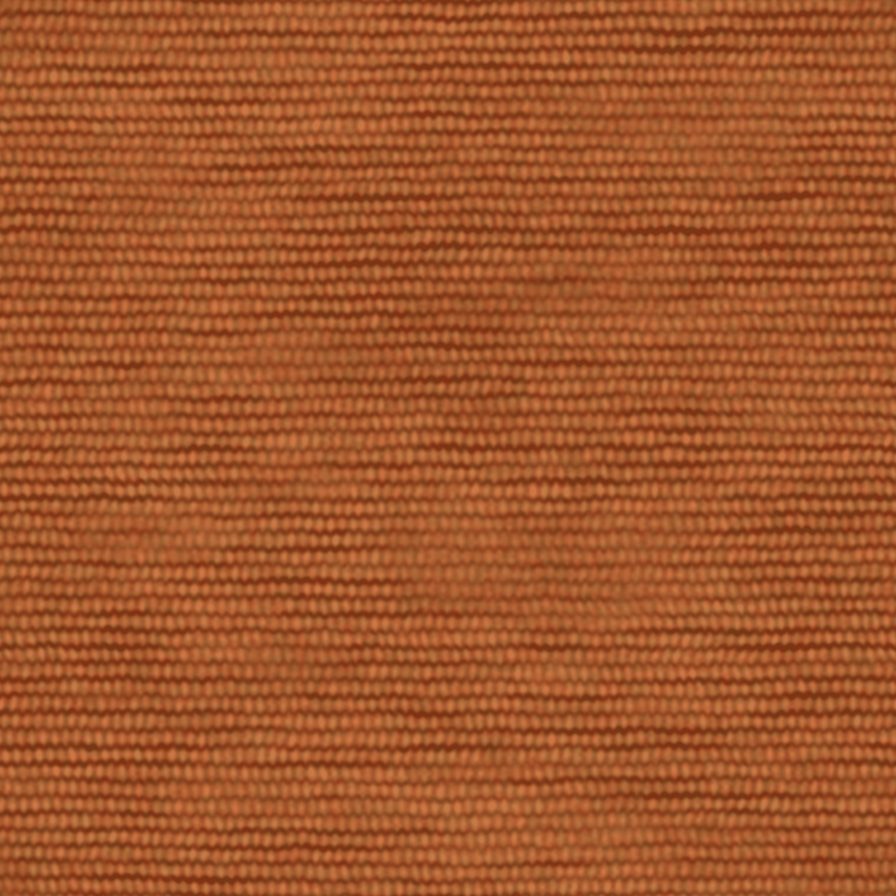
Reproduce this texture procedurally as a WebGL 2 fragment shader.

```glsl
#version 300 es
precision highp float;
// Ribbed copper-orange cloth: rows of small staggered beads parted by soft, uneven grooves.

#define ROWS 54.0          // ribs down the canvas, even
#define COLUMNS 80.0       // beads along each rib
#define GROOVE_WIDTH 0.31  // half width of a groove, in rows
#define GROOVE_DEPTH 0.66
#define BEAD_LIGHT 0.46
#define SCALLOP 0.055      // waviness of the grooves around beads, in rows
#define ROW_DRIFT 0.40     // slow bending of the ribs, in rows
#define WEAR 0.40          // fading of the weave in patches
#define GRAIN 0.26
#define SHADOW vec3(0.515, 0.232, 0.096)
#define BODY vec3(0.650, 0.357, 0.183)
#define HIGHLIGHT vec3(0.790, 0.470, 0.270)

uniform vec2 u_resolution;
out vec4 fragColor;

const float PI = 3.1415927;
const float TAU = 6.2831853;

// Integer hash of a cell, 0 to 1
float hash(vec2 cell) {
    uvec2 q = uvec2(ivec2(cell)) * uvec2(1597334U, 3812015U);
    uint n = (q.x ^ q.y) * 1597334U;
    n = (n ^ (n >> 15)) * 2246822U;
    n ^= n >> 13;
    return float(n & 65535U) / 65535.0;
}

// Smooth value noise that wraps after a whole number of cells
float noise(vec2 p, vec2 period) {
    vec2 i = floor(p);
    vec2 f = smoothstep(0.0, 1.0, p - i);
    vec2 a = mod(i, period);
    vec2 b = mod(i + 1.0, period);
    return mix(mix(hash(a), hash(vec2(b.x, a.y)), f.x),
               mix(hash(vec2(a.x, b.y)), hash(b), f.x), f.y);
}

// Noise over the canvas with the given number of cells, -0.5 to 0.5
float variation(vec2 uv, vec2 cells) {
    return noise(uv * cells, cells) - 0.5;
}

void main() {
    vec2 uv = gl_FragCoord.xy / u_resolution;

    // Weave coordinates, with slow drift and small irregularities
    vec2 weave = uv * vec2(COLUMNS, ROWS);
    weave.y += ROW_DRIFT * variation(uv, vec2(4.0, 9.0))
             + 0.20 * variation(uv, vec2(36.0, 54.0));
    weave.x += 0.8 * variation(uv, vec2(6.0, 27.0))
             + 0.20 * variation(uv, vec2(50.0, 54.0));

    // Grooves wave around the beads on both sides
    weave.y -= SCALLOP * cos(TAU * weave.x) * cos(PI * weave.y);

    // Alternate rows are shifted by half a bead
    float row = mod(floor(weave.y), ROWS);
    float along = weave.x + 0.5 * mod(row, 2.0);
    vec2 bead = vec2(mod(floor(along), COLUMNS), row);
    vec2 local = vec2(fract(along), fract(weave.y)) - 0.5;

    // Rounded bead with its own brightness
    float beadTone = hash(bead + 137.0);
    float beadShape = exp(-dot(local * local, vec2(9.0, 15.0)));

    // Groove between rows, fading in and out along its length
    float gap = mod(floor(weave.y + 0.5), ROWS);
    float longFade = noise(vec2(uv.x * 8.0, gap), vec2(8.0, ROWS));
    float shortFade = noise(vec2(uv.x * 40.0, gap + 61.0), vec2(40.0, 2.0 * ROWS));
    float strength = 0.72 * longFade + 0.28 * shortFade;
    float notch = 0.5 - 0.5 * cos(TAU * local.x);
    float width = GROOVE_WIDTH * (0.75 + 0.5 * strength) + 0.07 * notch;
    float groove = 1.0 - smoothstep(0.0, width, 0.5 - abs(local.y));
    groove *= 0.22 + 0.95 * strength;

    // Worn patches lose contrast
    float worn = smoothstep(0.5, 0.9, noise(uv * vec2(6.0, 15.0) + 3.0, vec2(6.0, 15.0)));
    float contrast = 1.0 - WEAR * worn;

    // Gather light and shade
    float tone = 0.48 + contrast * (BEAD_LIGHT * (0.7 + 0.6 * beadTone) * beadShape
                                    - GROOVE_DEPTH * groove
                                    - 0.05 * notch * (1.0 - groove));
    tone += 0.15 * variation(uv, vec2(4.0, 9.0))
          + 0.18 * variation(uv, vec2(13.0, 54.0))
          + GRAIN * variation(uv, vec2(190.0, 190.0));
    tone = clamp(tone, -0.1, 1.0);

    // Colour ramp with a shift between redder and yellower threads
    vec3 color = mix(SHADOW, BODY, min(tone / 0.5, 1.0));
    color = mix(color, HIGHLIGHT, max(tone / 0.5 - 1.0, 0.0));
    color += vec3(0.052, -0.024, -0.010) * variation(uv, vec2(110.0, 110.0));

    fragColor = vec4(color, 1.0);
}
```
